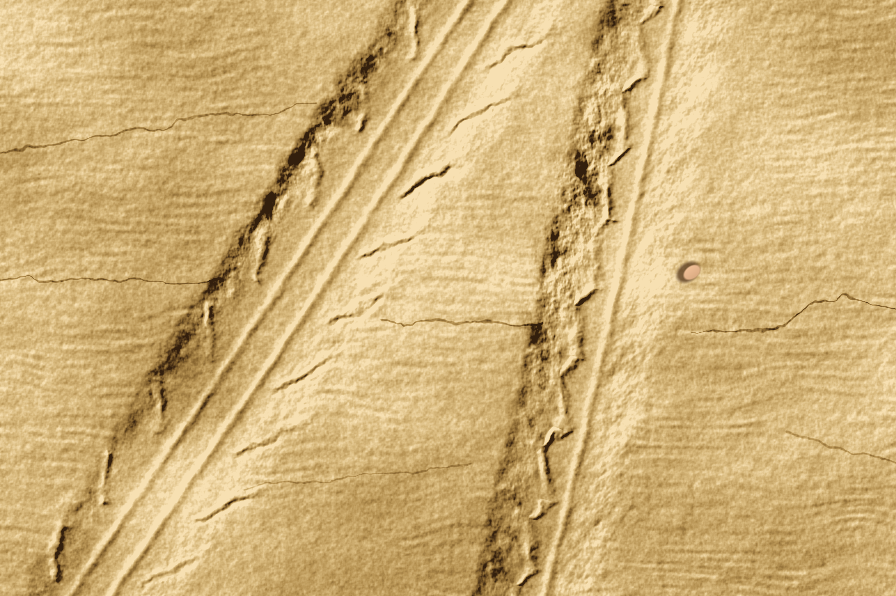
Reproduce this texture procedurally as a WebGL 1 fragment shader.

```glsl
precision highp float;
// Dry sandy mud with two slanting tyre tracks, raised ribs, tread lugs and cracks.
uniform vec2 u_resolution;

float hash(vec2 p) { return fract(sin(dot(p, vec2(127.1, 311.7))) * 43758.5); }
float noise(vec2 p) {
  vec2 i = floor(p), f = fract(p);
  f = f * f * (3.0 - 2.0 * f);
  return mix(mix(hash(i), hash(i + vec2(1.0, 0.0)), f.x),
             mix(hash(i + vec2(0.0, 1.0)), hash(i + 1.0), f.x), f.y);
}
float fbm(vec2 p) {
  float sum = 0.0, amp = 0.5;
  for (int i = 0; i < 4; i++) {
    sum += amp * noise(p);
    p = mat2(1.6, 1.2, -1.2, 1.6) * p + 11.7;
    amp *= 0.5;
  }
  return sum;
}
float bump(float d, float width) { return exp(-d * d / (width * width)); }
float segment(vec2 p, vec2 a, vec2 b) {
  vec2 ab = b - a;
  return length(p - a - ab * clamp(dot(p - a, ab) / dot(ab, ab), 0.0, 1.0));
}

// Track guides: horizontal positions as functions of y
float leftWall(float y) { return 0.045 + 0.63 * y - 0.02 * sin(3.14 * y); }
float leftRib(float y) { return 0.118 + 0.669 * y + 0.005 * sin(3.14 * y); }
float rightRib(float y) { return 0.187 + 0.663 * y + 0.01 * sin(3.14 * y); }
float secondWall(float y) { return 0.797 + 0.22 * y; }
float secondRib(float y) { return 0.915 + 0.25 * y - 0.027 * y * y; }

// Diagonal lugs on the right bank of the first track
float bankLugs(vec2 p) {
  float cell = floor(p.y / 0.11), slide = 0.03 * (hash(vec2(cell, 4.0)) - 0.5);
  vec2 q = vec2(p.x - rightRib(p.y) - slide, p.y - cell * 0.11);
  float d = segment(q, vec2(0.045, 0.024), vec2(0.112, 0.078));
  float gap = segment(q, vec2(0.05, 0.014), vec2(0.1, 0.054));
  float size = (0.4 + 0.6 * hash(vec2(cell, 9.0))) * (0.4 + 1.1 * noise(p * 30.0));
  return size * (0.008 * bump(d, 0.009) - 0.010 * bump(gap, 0.007));
}
// Upright crumbs of earth below the first wall
float wallLugs(vec2 p) {
  float mid = 0.075 + floor((p.y - 0.0125) / 0.125) * 0.125;
  float x = 0.04 + 0.69 * mid;
  float d = segment(p, vec2(x, mid - 0.04), vec2(x + 0.006, mid + 0.035));
  return 0.014 * bump(d, 0.008) * (0.2 + noise(p * 45.0));
}
// Zigzag chain with side arms inside the second track
float chevrons(vec2 p) {
  float x = p.x - secondWall(p.y), s = fract((p.y - 0.016) / 0.118);
  float chain = x - 0.06 - 0.03 * min(s / 0.25, (1.0 - s) / 0.75);
  vec2 q = vec2(x, mod(p.y + 0.004, 0.118) - 0.02);
  float arm = segment(q, vec2(0.06, 0.0), vec2(0.012, 0.045));
  return 0.014 * max(bump(chain, 0.009), bump(arm, 0.009)) * (0.3 + noise(p * 28.0));
}
// Crumbled earth along both walls
float clodMask(vec2 p) {
  float second = bump(p.x - secondWall(p.y) - 0.03, 0.04) * (0.5 + bump(p.y - 0.65, 0.25));
  return second + 0.8 * bump(p.x - leftWall(p.y) - 0.02, 0.03) * (0.4 + bump(p.y - 0.72, 0.25));
}

float height(vec2 p) {
  vec2 w = p + 0.028 * (vec2(fbm(p * 28.0), fbm(p * 28.0 + 7.0)) - 0.47);
  float bank = p.x - rightRib(p.y), side = w.x - secondRib(w.y);
  float wall = w.x - leftWall(w.y), inner = w.x - secondWall(w.y);
  float trench = smoothstep(-0.018, 0.03, wall) * (1.0 - smoothstep(0.02, 0.13, bank));
  float groove = smoothstep(-0.012, 0.02, inner) * (1.0 - smoothstep(0.0, 0.09, side));
  float h = -trench * (0.010 + 0.013 * bump(p.y - 0.72, 0.22)) - 0.013 * groove;
  vec2 r = mix(p, w, 0.25);
  float ribs = bump(r.x - leftRib(r.y), 0.009) + bump(r.x - rightRib(r.y), 0.009);
  h += 0.008 * (ribs + bump(r.x - secondRib(r.y), 0.008)) * (0.7 + 0.5 * noise(p * 22.0));
  h += bankLugs(w) + wallLugs(w) + chevrons(w);
  // Clods, shoulder rubble, wind scratches and grain
  float rubble = bump(side - 0.05, 0.05) + 0.7 * bump(bank - 0.08, 0.05);
  h += 0.026 * clodMask(w) * (fbm(p * vec2(50.0, 38.0)) - 0.5);
  h += 0.020 * rubble * (fbm(mat2(0.8, 0.6, -0.6, 0.8) * p * vec2(38.0, 24.0)) - 0.5);
  float scratch = (1.0 - max(trench, groove)) * smoothstep(0.4, 0.7, noise(p * 3.5 + 5.0));
  h += 0.004 * scratch * noise(vec2(p.x * 16.0, p.y * 115.0 + 4.0 * noise(p * 9.0)));
  return h + 0.010 * fbm(p * 17.0) + 0.0046 * fbm(p * 85.0);
}

float crack(vec2 p, vec2 a, vec2 b, float strength) {
  p.y += 0.034 * (fbm(p * 22.0) - 0.47);
  float width = 0.0008 + 0.0016 * noise(p * 40.0);
  return strength * (1.0 - smoothstep(width * 0.4, width * 1.6, segment(p, a, b)));
}

vec3 sandRamp(float t) {
  vec3 c = mix(vec3(0.20, 0.12, 0.05), vec3(0.53, 0.395, 0.185), clamp(t * 4.0, 0.0, 1.0));
  c = mix(c, vec3(0.715, 0.575, 0.325), clamp(t * 4.0 - 1.0, 0.0, 1.0));
  c = mix(c, vec3(0.85, 0.73, 0.495), clamp(t * 4.0 - 2.0, 0.0, 1.0));
  return mix(c, vec3(0.97, 0.88, 0.70), clamp(t * 4.0 - 3.0, 0.0, 1.0));
}

void main() {
  vec2 p = gl_FragCoord.xy / u_resolution.y;
  // Relief lit from the upper left
  float e = 0.002, h = height(p);
  vec2 slope = vec2(height(p + vec2(e, 0.0)) - h, height(p + vec2(0.0, e)) - h) / e;
  float tone = 0.745 + 0.42 * dot(slope, vec2(0.75, -0.65));
  // Broad stains, speckle and shaded track floors
  tone += 0.56 * (fbm(p * vec2(3.2, 5.5) + 3.0) - 0.47) + 0.18 * (noise(p * 260.0) - 0.5);
  tone -= 0.5 * clodMask(p) * smoothstep(0.5, 0.68, fbm(p * vec2(42.0, 30.0) + 9.0));
  tone -= 0.15 * bump(p.x - leftWall(p.y) - 0.04, 0.05) + 0.14 * bump(p.x - secondWall(p.y) - 0.04, 0.05);
  tone += 0.06 * bump(p.x - rightRib(p.y) - 0.06, 0.06) + 0.07 * bump(p.x - secondRib(p.y) - 0.06, 0.05);
  tone -= 0.14 * (1.0 - smoothstep(0.05, 0.28, p.y)) * smoothstep(0.3, 0.5, p.x - 0.6 * p.y);
  // Cracks across the flat ground
  float c = crack(p, vec2(0.0, 0.745), vec2(0.2, 0.78), 0.8);
  c = max(c, crack(p, vec2(0.2, 0.78), vec2(0.53, 0.825), 0.7));
  c = max(c, crack(p, vec2(0.0, 0.535), vec2(0.37, 0.53), 0.8));
  c = max(c, crack(p, vec2(0.64, 0.455), vec2(0.91, 0.46), 0.9));
  c = max(c, crack(p, vec2(1.16, 0.44), vec2(1.28, 0.447), 0.9));
  c = max(c, crack(p, vec2(1.28, 0.447), vec2(1.42, 0.513), 1.0));
  c = max(c, crack(p, vec2(1.42, 0.513), vec2(1.52, 0.478), 1.0));
  c = max(c, crack(p, vec2(0.41, 0.177), vec2(0.79, 0.225), 0.5));
  c = max(c, crack(p, vec2(1.32, 0.275), vec2(1.52, 0.21), 0.6));
  vec3 color = sandRamp(tone - 0.5 * c);
  // Small pale pebble in a dark socket
  vec2 s = mat2(0.8, -0.6, 0.6, 0.8) * (p - vec2(1.161, 0.543));
  float stone = length(s * vec2(1.0, 1.5)), socket = length(s * vec2(1.0, 1.4) + vec2(0.005, -0.006));
  color = mix(color, vec3(0.36, 0.24, 0.12), 0.8 * (1.0 - smoothstep(0.016, 0.026, socket)));
  color = mix(color, vec3(0.90, 0.71, 0.55) + 4.0 * s.y, 1.0 - smoothstep(0.013, 0.018, stone));
  gl_FragColor = vec4(color, 1.0);
}
```
